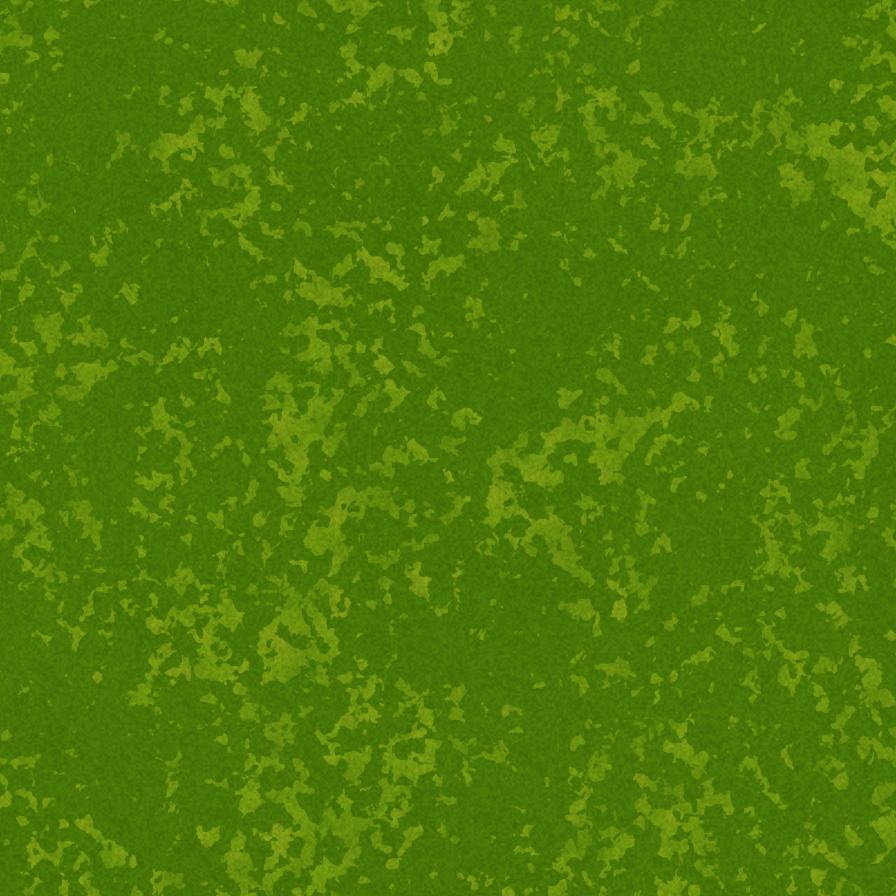
This texture is drawn by a WebGL 2 fragment shader. Its source:

```glsl
#version 300 es
precision highp float;

#define CLUSTER_SCALE 7.0
#define CLUSTER_WEIGHT 0.46
#define FLECK_SCALE 72.0
#define GRAIN_SCALE 400.0
#define GRAIN_STRENGTH 0.15
#define WARP 0.005
#define COVERAGE_LEVEL 0.128
#define EDGE_SOFTNESS 0.03

uniform vec2 u_resolution;
out vec4 fragColor;

const vec3 DEEP_GREEN = vec3(0.268, 0.450, 0.020);
const vec3 MOSS_GREEN = vec3(0.290, 0.470, 0.028);
const vec3 LEAF_GREEN = vec3(0.430, 0.582, 0.055);
const vec3 DRY_GREEN = vec3(0.485, 0.600, 0.075);

float hash(vec2 cell) {
    uvec2 q = uvec2(ivec2(cell)) * uvec2(1597334673u, 3812015801u);
    uint h = (q.x ^ q.y) * 1597334673u;
    h = (h ^ (h >> 15)) * 2246822519u;
    h ^= h >> 13;
    return float(h >> 8) / 16777216.0;
}

// Smooth value noise centred on zero
float noise(vec2 p) {
    vec2 cell = floor(p);
    vec2 f = fract(p);
    vec2 s = f * f * (3.0 - 2.0 * f);
    float low = mix(hash(cell), hash(cell + vec2(1, 0)), s.x);
    float high = mix(hash(cell + vec2(0, 1)), hash(cell + vec2(1, 1)), s.x);
    return mix(low, high, s.y) - 0.5;
}

// Three rotated octaves
float fractalNoise(vec2 p, float gain) {
    const mat2 turn = mat2(0.8, 0.6, -0.6, 0.8);
    float sum = 0.0;
    float amplitude = 0.5;
    for (int i = 0; i < 3; i++) {
        p = turn * p + 17.3;
        sum += amplitude * noise(p);
        p *= 2.03;
        amplitude *= gain;
    }
    return sum;
}

void main() {
    vec2 uv = gl_FragCoord.xy / min(u_resolution.x, u_resolution.y);

    // Ragged flecks gathered into loose clusters
    vec2 bend = vec2(noise(uv * 110.0 + 3.1), noise(uv * 110.0 + 61.7));
    vec2 warped = uv + WARP * bend;
    float clusters = fractalNoise(uv * CLUSTER_SCALE, 0.7);
    float flecks = fractalNoise(warped * FLECK_SCALE, 0.55);
    float field = flecks + CLUSTER_WEIGHT * clusters;
    float edge = max(EDGE_SOFTNESS, 0.6 * fwidth(field));
    float cover = smoothstep(-edge, edge, field - COVERAGE_LEVEL);

    // Slow colour drift in the ground and between the flecks
    float drift = fractalNoise(uv * 5.0 + 41.0, 0.7);
    vec3 ground = mix(DEEP_GREEN, MOSS_GREEN, clamp(0.5 + 1.2 * drift, 0.0, 1.0));
    float dryness = smoothstep(-0.05, 0.45, noise(uv * 45.0 + 9.0));
    vec3 leaf = mix(LEAF_GREEN, DRY_GREEN, dryness);
    float opacity = clamp(0.86 + 0.6 * noise(uv * 36.0 + 80.0), 0.55, 1.0);
    vec3 color = mix(ground, leaf, cover * opacity);

    // Fine felt-like grain
    float grain = noise(uv * GRAIN_SCALE) + 0.5 * noise(uv.yx * GRAIN_SCALE * 0.57 + 5.0);
    color *= 1.0 + GRAIN_STRENGTH * grain * vec3(1.2, 1.0, 1.6);

    fragColor = vec4(clamp(color, 0.0, 1.0), 1.0);
}
```
